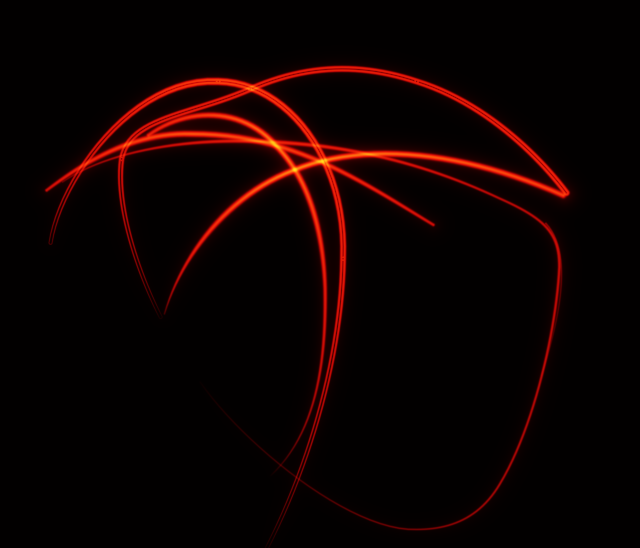
A WebGL 2 fragment shader for this background:

```glsl
#version 300 es
precision highp float;
// Glowing red light trails sweeping in long arcs over a black ground.

#define STEPS 24             // segments per curve
#define THIN 0.0014          // core radius of a faint trail
#define THICK 0.0034         // core radius of a hot trail
#define TWIN_GAP 0.0024      // half distance between twin strands
#define GLOW_RADIUS 0.0085   // falloff of the halo
#define GLOW_LEVEL 0.075     // halo strength relative to the core
#define REACH 0.06           // beyond this a curve adds nothing

uniform vec2 u_resolution;
out vec4 fragColor;

vec2 point;       // shaded position, canvas width = 1
vec2 pen;         // current end of the trail
float penHeat;    // brightness at the pen
float gap;        // strand offset of the current trail
float trail;      // light of the current trail
float light;      // light of all finished trails

vec2 bezier(vec2 a, vec2 b, vec2 c, vec2 d, float t) {
    float s = 1.0 - t;
    return s*s*s*a + 3.0*s*s*t*b + 3.0*s*t*t*c + t*t*t*d;
}

void startTrail(vec2 start, float heat, float strandGap) {
    light += trail;
    trail = 0.0;
    pen = start;
    penHeat = heat;
    gap = strandGap;
}

// Extends the trail by a cubic curve whose heat varies along its length.
void curveTo(vec2 b, vec2 c, vec2 d, float heat) {
    vec2 a = pen;
    float startHeat = penHeat;
    pen = d;
    penHeat = heat;

    vec2 low = min(min(a, b), min(c, d)) - REACH;
    vec2 high = max(max(a, b), max(c, d)) + REACH;
    if (any(lessThan(point, low)) || any(greaterThan(point, high))) return;

    // Nearest place on the curve, as x = squared distance, y = parameter
    vec2 nearest = vec2(1e3, 0.0);
    vec2 from = a;
    for (int i = 1; i <= STEPS; i++) {
        vec2 to = bezier(a, b, c, d, float(i) / float(STEPS));
        vec2 along = to - from, offset = point - from;
        float h = clamp(dot(offset, along) / dot(along, along), 0.0, 1.0);
        offset -= along * h;
        float dist2 = dot(offset, offset);
        if (dist2 < nearest.x) nearest = vec2(dist2, (float(i) - 1.0 + h) / float(STEPS));
        from = to;
    }

    // Bright core, single or twin, inside a soft halo
    float dist = sqrt(nearest.x);
    float level = mix(startHeat, heat, nearest.y);
    float radius = mix(THIN, THICK, smoothstep(0.0, 1.5, level));
    if (gap > 0.0) radius *= 0.75;
    float core = (dist - gap) / radius;
    float halo = exp(-dist / GLOW_RADIUS) * (1.0 - smoothstep(0.5 * REACH, REACH, dist));
    trail = max(trail, level * (exp(-core * core) + GLOW_LEVEL * halo));
}

void main() {
    point = gl_FragCoord.xy / u_resolution.x;
    trail = 0.0;
    light = 0.0;

    // Tall outer arch on the left
    startTrail(vec2(.079, .477), 0.12, TWIN_GAP);
    curveTo(vec2(.094, .576), vec2(.208, .736), vec2(.341, .729), 1.4);
    curveTo(vec2(.449, .727), vec2(.542, .608), vec2(.536, .452), 0.9);
    curveTo(vec2(.534, .309), vec2(.488, .139), vec2(.417, .0), 0.03);

    // Inner arch
    startTrail(vec2(.232, .645), 0.8, 0.0);
    curveTo(vec2(.293, .689), vec2(.378, .689), vec2(.430, .630), 1.9);
    curveTo(vec2(.482, .579), vec2(.505, .497), vec2(.508, .406), 0.8);
    curveTo(vec2(.510, .283), vec2(.492, .178), vec2(.423, .113), 0.01);

    // Hot broad sweep to the right
    startTrail(vec2(.257, .366), 0.1, 0.0);
    curveTo(vec2(.284, .458), vec2(.358, .552), vec2(.458, .590), 2.1);
    curveTo(vec2(.573, .637), vec2(.729, .618), vec2(.880, .551), 1.3);

    // Left hook rising into the long upper arc
    startTrail(vec2(.251, .361), 0.03, TWIN_GAP);
    curveTo(vec2(.215, .432), vec2(.180, .536), vec2(.190, .608), 0.7);
    curveTo(vec2(.202, .673), vec2(.297, .676), vec2(.391, .717), 0.9);
    curveTo(vec2(.482, .757), vec2(.566, .757), vec2(.651, .729), 0.9);
    curveTo(vec2(.755, .697), vec2(.840, .615), vec2(.885, .555), 1.0);

    // Low arc with a short falling tail
    startTrail(vec2(.073, .559), 0.6, 0.0);
    curveTo(vec2(.130, .602), vec2(.208, .650), vec2(.299, .647), 1.6);
    curveTo(vec2(.456, .647), vec2(.560, .576), vec2(.677, .505), 0.6);

    // Wide loop around the right side and the bottom
    startTrail(vec2(.098, .572), 0.12, 0.0);
    curveTo(vec2(.169, .621), vec2(.299, .643), vec2(.430, .634), 0.9);
    curveTo(vec2(.560, .628), vec2(.677, .595), vec2(.781, .546), 0.45);
    curveTo(vec2(.853, .514), vec2(.874, .491), vec2(.874, .439), 0.55);
    curveTo(vec2(.870, .348), vec2(.836, .191), vec2(.781, .100), 0.38);
    curveTo(vec2(.749, .046), vec2(.703, .029), vec2(.651, .029), 0.22);
    curveTo(vec2(.547, .025), vec2(.378, .165), vec2(.313, .259), 0.01);

    // Faint companion strand at the right bend
    startTrail(vec2(.853, .507), 0.25, 0.0);
    curveTo(vec2(.892, .465), vec2(.880, .374), vec2(.846, .270), 0.04);
    light += trail;

    // Heat ramp: black, red, orange, yellow
    vec3 ground = vec3(0.008, 0.0, 0.0);
    vec3 exposure = vec3(2.4 * light, 0.13 * light * light, 0.03 * light);
    fragColor = vec4(ground + (1.0 - ground) * (1.0 - exp(-exposure)), 1.0);
}
```
